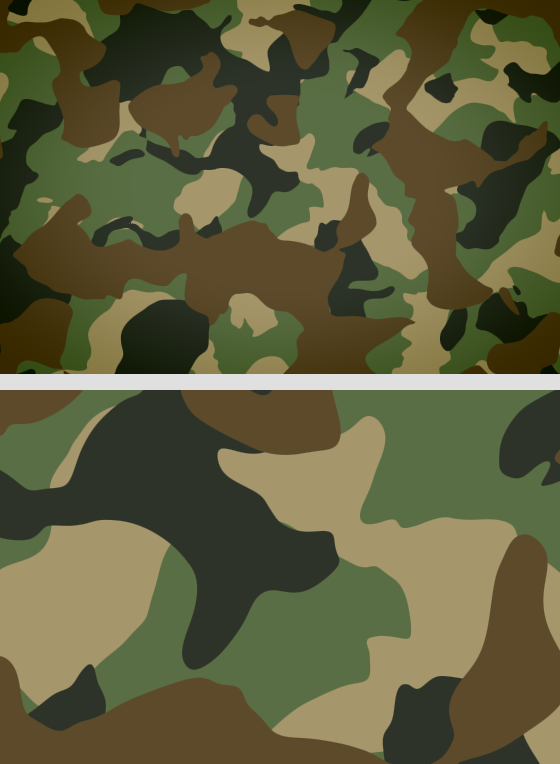
Top, the full canvas; bottom, a detail of the centre.
Give the GLSL for this pattern, as a Shadertoy shader.

```glsl
// Woodland camouflage: tan, black and brown blobs on green under a warm vignette

// Random unit vector for a lattice point
vec2 randomDirection(vec2 cell) {
    float angle = 6.2832 * fract(sin(dot(cell, vec2(127.1, 311.7))) * 43758.545);
    return vec2(cos(angle), sin(angle));
}

float cornerSlope(vec2 cell, vec2 local, vec2 corner) {
    return dot(randomDirection(cell + corner), local - corner);
}

// Gradient noise with quintic blending, centred on zero
float gradientNoise(vec2 p) {
    vec2 cell = floor(p);
    vec2 f = p - cell;
    vec2 blend = f * f * f * (f * (f * 6.0 - 15.0) + 10.0);
    float low = mix(cornerSlope(cell, f, vec2(0, 0)), cornerSlope(cell, f, vec2(1, 0)), blend.x);
    float high = mix(cornerSlope(cell, f, vec2(0, 1)), cornerSlope(cell, f, vec2(1, 1)), blend.x);
    return mix(low, high, blend.y);
}

// Three octaves, bent by a warp that gives necks, hooks and small islands
float blobField(vec2 p, float seed) {
    p += seed * vec2(17.3, 29.7);
    vec2 warp = vec2(gradientNoise(p * 1.6 + 5.2), gradientNoise(p * 1.6 + 41.8));
    p += 0.45 * warp;
    return gradientNoise(p) + 0.32 * gradientNoise(p * 2.2 + 13.4)
         + 0.08 * gradientNoise(p * 5.1 + 71.6);
}

// Crisp, antialiased coverage of the area above the threshold
float blobMask(vec2 p, float seed, float threshold) {
    float field = blobField(p, seed);
    return clamp((field - threshold) / max(fwidth(field), 0.0001) + 0.5, 0.0, 1.0);
}

void mainImage(out vec4 fragColor, in vec2 fragCoord) {
    vec2 uv = fragCoord / iResolution.xy;
    vec2 p = fragCoord / iResolution.y;

    // Paint layers, from the bottom up
    vec3 green = vec3(0.35, 0.43, 0.265);
    vec3 sand = vec3(0.65, 0.59, 0.42);
    vec3 black = vec3(0.175, 0.20, 0.16);
    vec3 brown = vec3(0.36, 0.29, 0.17);
    vec3 color = mix(green, sand, blobMask(p * vec2(4.6, 4.9), 4.0, 0.095));
    color = mix(color, black, blobMask(p * vec2(4.4, 4.7), 5.0, 0.09));
    color = mix(color, brown, blobMask(p * vec2(4.2, 4.5), 6.0, 0.11));

    // Vignette takes away more blue than red and green
    float vignette = smoothstep(0.25, 0.72, length(uv - 0.5));
    color -= vignette * vec3(0.15, 0.14, 0.19);

    fragColor = vec4(max(color, 0.0), 1.0);
}
```
